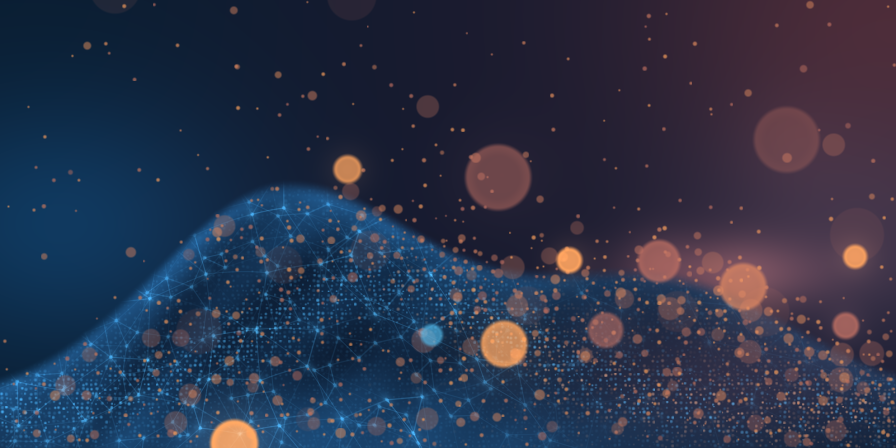
This background is drawn by a WebGL 2 fragment shader. Its source:

```glsl
#version 300 es
precision highp float;
// Twilight hills woven from a glowing blue web and fine sand, with warm bokeh.
// Gaussians shape the hills; jittered cells give the web, grains and small lights;
// a few large lens discs are laid over the top.
uniform vec2 u_resolution;
out vec4 fragColor;

#define NAVY vec3(0.045, 0.105, 0.19)
#define BLUE vec3(0.10, 0.30, 0.45)
#define CYAN vec3(0.30, 0.68, 0.86)
#define ROSE vec3(0.72, 0.42, 0.37)
#define AMBER vec3(1.0, 0.64, 0.36)
#define WEB_CELLS 8.5
#define WEB_WIDTH 0.0022
#define GRAIN_CELLS 95.0
#define RIDGE_BLUR 0.022

vec3 hash3(vec2 p) {
  vec3 q = fract(p.xyx * vec3(0.1031, 0.1030, 0.0973));
  q += dot(q, q.yxz + 33.33);
  return fract((q.xxy + q.yzz) * q.zyx);
}

float bell(float x) { return exp(-x * x); }

float glow(vec2 p, vec2 center, vec2 size) {
  vec2 d = (p - center) / size;
  return exp(-dot(d, d));
}

float disc(float dist, float radius, float blur) {
  return 1.0 - smoothstep(radius - blur, radius + blur, dist);
}

// Hill outline and the band of sand that runs across it
float ridge(float x) {
  float slope = x < 0.64 ? 0.41 : 0.47;
  return 0.10 + 0.475 * bell((x - 0.64) / slope) + 0.26 * bell((x - 1.48) / 0.42);
}

float sandLine(float x) { return 0.08 + 0.28 * bell((x - 0.85) / 0.42); }

vec3 backdrop(vec2 p) {
  vec3 col = mix(vec3(0.04, 0.115, 0.195), vec3(0.085, 0.10, 0.18), smoothstep(0.0, 1.1, p.x));
  col += vec3(0.02, 0.11, 0.18) * glow(p, vec2(0.14, 0.50), vec2(0.40, 0.28));
  col += vec3(0.21, 0.07, 0.04) * glow(p, vec2(2.0, 0.98), vec2(0.62, 0.42));
  col += vec3(0.12, 0.09, 0.10) * glow(p, vec2(1.92, 0.48), vec2(0.42, 0.28));
  return col + vec3(0.27, 0.14, 0.12) * glow(p, vec2(1.62, 0.39), vec2(0.24, 0.08));
}

vec3 hillside(vec2 p, float depth) {
  float left = 1.0 - smoothstep(0.8, 1.5, p.x);
  float ripple = 0.5 + 0.25 * sin(p.x * 17.0 + depth * 31.0) + 0.25 * sin(p.x * 29.0 - p.y * 23.0);
  vec3 col = NAVY + BLUE * mix(0.35, 0.75, left) * exp(-max(depth, 0.0) * 13.0);
  col += BLUE * 0.22 * ripple * left;
  col += BLUE * 0.5 * glow(p, vec2(0.75, 0.0), vec2(0.75, 0.12));
  return col + vec3(0.13, 0.06, 0.06) * glow(p, vec2(1.65, 0.16), vec2(0.38, 0.16));
}

vec2 webNode(vec2 id) { return id + 0.1 + 0.8 * hash3(id + 17.0).xy; }

float thread(vec2 p, vec2 a, vec2 b, float width) {
  vec2 ab = b - a;
  float t = clamp(dot(p - a, ab) / dot(ab, ab), 0.0, 1.0);
  float fade = 1.0 - smoothstep(0.6, 1.7, length(ab));
  return fade * disc(length(p - a - ab * t), width * 0.5, width * 0.5);
}

// Threads join the nearest node to its eight neighbours; x: threads, y: nodes
vec2 web(vec2 q, float width) {
  vec2 id = floor(q), home = webNode(id), sum = vec2(0.0);
  for (int j = -1; j <= 1; j++) {
    for (int i = -1; i <= 1; i++) {
      vec2 o = vec2(i, j), n = webNode(id + o);
      float d = length(q - n);
      sum.y += disc(d, width * 1.4, width) + 0.35 * exp(-d * d * 70.0);
      if (i != 0 || j != 0) sum.x += thread(q, home, n, width);
      if (abs(i) + abs(j) == 1)
        sum.x += thread(q, n, webNode(id + vec2(-o.y, o.x)), width);
    }
  }
  return min(sum, 1.0);
}

// One random disc per cell; x: coverage, y: random tint, zw: cell centre
vec4 scatter(vec2 p, float cells, float size, float seed) {
  vec2 g = p * cells, id = floor(g);
  vec3 h = hash3(id + seed);
  float radius = size * mix(0.35, 1.0, h.z);
  vec2 center = mix(vec2(radius), vec2(1.0 - radius), h.xy);
  float cover = disc(length(g - id - center), radius, 1.2 * cells / u_resolution.y);
  return vec4(cover, hash3(id + seed + 5.0).x, (id + 0.5) / cells);
}

// How crowded the warm lights are: thick above the right slope, sparse elsewhere
float crowd(vec2 c) {
  float near = bell((c.y - ridge(c.x) + 0.02) / 0.12) * smoothstep(0.5, 1.1, c.x);
  return 0.04 + 0.5 * near + 0.22 * step(c.y, ridge(c.x));
}

void light(inout vec3 col, vec2 p, vec2 center, float radius, vec3 tint, float alpha) {
  float d = length(p - center);
  float rim = 0.85 + 0.15 * smoothstep(0.6, 0.95, d / radius);
  col = mix(col, tint, alpha * rim * disc(d, radius, 0.006));
  col += tint * 0.10 * alpha * bell(d / (radius * 1.7));
}

void main() {
  vec2 p = gl_FragCoord.xy / u_resolution.y;
  float depth = ridge(p.x) - p.y;
  float inside = smoothstep(-RIDGE_BLUR, RIDGE_BLUR, depth);
  vec3 col = mix(backdrop(p), hillside(p, depth), inside);

  // Two sheets of web, bent along the hill
  float webFade = inside * (1.0 - 0.8 * smoothstep(0.85, 1.4, p.x));
  for (int k = 0; k < 2; k++) {
    float cells = WEB_CELLS * (1.0 + 0.7 * float(k));
    vec2 q = vec2(p.x + 0.2 * p.y, p.y - 0.4 * ridge(p.x)) * cells + 9.0 * float(k);
    vec2 w = web(q, max(WEB_WIDTH, 1.2 / u_resolution.y) * cells);
    col += CYAN * webFade * (0.20 * w.x + 0.42 * w.y) / (1.0 + 0.5 * float(k));
  }

  // Sand grains, blue on the left and warm on the right
  float band = bell((p.y - sandLine(p.x)) / 0.075);
  vec4 grain = scatter(p, GRAIN_CELLS, 0.32, 3.0);
  vec3 grainTint = mix(CYAN, AMBER, step(grain.y * 1.6, smoothstep(0.6, 2.0, p.x)));
  col += grainTint * grain.x * inside * (0.10 + 0.5 * band) * fract(grain.y * 13.0);

  // Scattered lights, from wide and faint to small and bright
  for (int k = 0; k < 4; k++) {
    float level = float(k);
    vec4 s = scatter(p, 5.5 * exp2(level), 0.36 - 0.05 * level, 40.0 + 11.0 * level);
    vec3 tint = mix(ROSE, AMBER, fract(s.y * 31.0) * level / 3.0);
    col = mix(col, tint, s.x * step(s.y, crowd(s.zw)) * (0.12 + 0.19 * level));
  }

  // Large lens discs
  light(col, p, vec2(1.112, 0.604), 0.073, ROSE, 0.55);
  light(col, p, vec2(1.756, 0.688), 0.073, ROSE, 0.35);
  light(col, p, vec2(0.776, 0.622), 0.031, AMBER, 0.80);
  light(col, p, vec2(1.271, 0.419), 0.028, AMBER, 0.95);
  light(col, p, vec2(1.471, 0.417), 0.047, ROSE, 0.75);
  light(col, p, vec2(1.659, 0.360), 0.052, mix(ROSE, AMBER, 0.4), 0.75);
  light(col, p, vec2(1.125, 0.232), 0.052, AMBER, 0.80);
  light(col, p, vec2(0.523, 0.010), 0.053, AMBER, 0.95);
  light(col, p, vec2(1.909, 0.427), 0.026, AMBER, 0.90);
  light(col, p, vec2(1.888, 0.273), 0.029, ROSE, 0.85);
  light(col, p, vec2(1.352, 0.263), 0.039, ROSE, 0.65);
  light(col, p, vec2(0.964, 0.252), 0.024, CYAN, 0.75);
  fragColor = vec4(col, 1.0);
}
```
